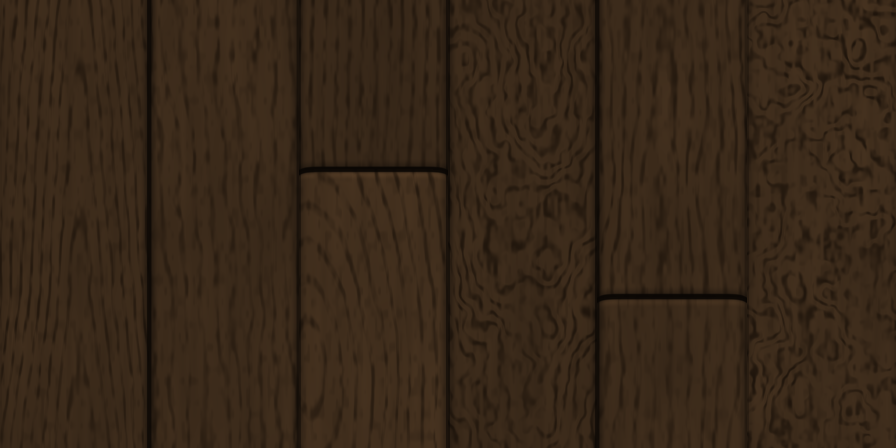
Give the GLSL for this texture, as a Shadertoy shader.

```glsl
const float PLANKS = 6.0;
const vec3 WOOD = vec3(0.240, 0.172, 0.108);
const vec3 GRAIN = vec3(0.125, 0.084, 0.047);
const vec3 GAP = vec3(0.035, 0.022, 0.012);
const float SEAM_WIDTH = 0.014;   // in plank widths
const float BEVEL_WIDTH = 0.065;  // in plank widths
const float JOINT_WIDTH = 0.006;  // in canvas heights
const vec2 PORE_SCALE = vec2(42.0, 40.0);

// Height of the butt joint in each plank, negative for none
const float JOINT[6] = float[6](-1.0, -1.0, 0.622, -1.0, 0.338, -1.0);

// Darkness of each long seam
const float SEAM[7] = float[7](0.15, 1.0, 0.75, 0.8, 0.95, 0.5, 0.15);

// Per board: grain centre, rise, spread, warp
const vec4 FIGURE[8] = vec4[8](
    vec4(0.53, 3.2, 15.0, 0.9),
    vec4(-0.6, 0.9, 9.0, 1.3),
    vec4(-0.5, -0.8, 12.0, 0.8),
    vec4(0.07, 0.6, 11.0, 0.7),
    vec4(0.62, 10.0, -9.0, 3.4),
    vec4(0.45, 1.2, 10.0, 1.2),
    vec4(1.40, 0.8, 9.0, 1.1),
    vec4(0.52, 4.0, 5.0, 4.2));

// Per board: knot roundness, line thickness, tone, grain strength
const vec4 FINISH[8] = vec4[8](
    vec4(0.0, 0.24, 0.95, 0.60),
    vec4(0.0, 0.24, 0.97, 0.50),
    vec4(0.0, 0.28, 0.88, 0.60),
    vec4(1.0, 0.20, 1.05, 0.55),
    vec4(0.0, 0.32, 0.95, 0.75),
    vec4(0.0, 0.26, 0.97, 0.60),
    vec4(0.0, 0.24, 0.96, 0.50),
    vec4(0.0, 0.34, 1.00, 0.75));
const float KNOT_HEIGHT = 0.18;

float hash(vec2 p) {
    vec3 q = fract(p.xyx * vec3(0.1031, 0.1030, 0.0973));
    q += dot(q, q.yzx + 33.33);
    return fract((q.x + q.y) * q.z);
}

float noise(vec2 p) {
    vec2 i = floor(p), f = fract(p);
    f = f * f * (3.0 - 2.0 * f);
    return mix(mix(hash(i), hash(i + vec2(1, 0)), f.x),
               mix(hash(i + vec2(0, 1)), hash(i + vec2(1, 1)), f.x), f.y);
}

float fbm(vec2 p) {
    float sum = 0.0, amp = 0.5;
    for (int i = 0; i < 4; i++) {
        sum += amp * noise(p);
        p = p * 2.03 + 17.0;
        amp *= 0.5;
    }
    return sum;
}

// Growth rings, broken up by pores, over a slowly varying tone
vec3 boardColor(vec2 p, int board) {
    vec4 figure = FIGURE[board];
    vec4 finish = FINISH[board];
    vec2 q = p + float(board) * vec2(13.7, 7.3);

    vec2 fromCentre = vec2(p.x - figure.x, finish.x * (p.y - KNOT_HEIGHT));
    float warp = fbm(q * vec2(2.6, 2.0 + 1.3 * figure.w)) - 0.5;
    float rings = figure.y * p.y + figure.z * sqrt(dot(fromCentre, fromCentre) + 0.003)
                + 2.0 * figure.w * warp;
    float line = 1.0 - smoothstep(0.03, finish.y, abs(fract(rings) - 0.5));

    float pores = noise(q * PORE_SCALE);
    float streaks = noise(q * vec2(26.0, 5.0));
    float patches = fbm(q * vec2(3.0, 4.0));
    line *= smoothstep(0.0, 0.7, pores) * (0.45 + 0.8 * patches);

    float dark = finish.w * line + 0.22 * smoothstep(0.5, 1.0, pores) + 0.16 * streaks;
    float tone = finish.z * (0.97 + 0.22 * patches);
    return mix(WOOD * tone, GRAIN, clamp(dark, 0.0, 1.0));
}

void mainImage(out vec4 fragColor, in vec2 fragCoord) {
    vec2 uv = fragCoord / iResolution.xy;
    vec2 pixel = vec2(PLANKS, 1.0) / iResolution.xy;
    float x = uv.x * PLANKS;
    int plank = int(min(floor(x), PLANKS - 1.0));
    vec2 p = vec2(x - float(plank), uv.y);

    // Joints droop a little at their ends
    float joint = JOINT[plank];
    float above = p.y - joint + 0.008 * pow(abs(2.0 * p.x - 1.0), 14.0);
    int below = joint > 0.0 && above < 0.0 ? 1 : 0;
    int board = plank + (plank > 2 ? 1 : 0) + (plank > 4 ? 1 : 0) + below;
    vec3 color = boardColor(p, board);

    // Long seams with soft bevels
    int seam = int(floor(x + 0.5));
    float seamDist = abs(x - float(seam));
    float bevel = 1.0 - smoothstep(0.0, BEVEL_WIDTH, seamDist);
    float gap = 1.0 - smoothstep(SEAM_WIDTH - pixel.x * 0.5, SEAM_WIDTH + pixel.x, seamDist);
    color = mix(color, GAP, SEAM[seam] * max(0.45 * bevel, 0.85 * gap));

    // Butt joints: dark slot, shaded top edge, lit lower edge
    if (joint > 0.0) {
        float slot = 1.0 - smoothstep(JOINT_WIDTH - pixel.y, JOINT_WIDTH + pixel.y, abs(above));
        float shade = 1.0 - smoothstep(0.0, 0.025, abs(above));
        float lit = smoothstep(0.006, 0.012, -above) * (1.0 - smoothstep(0.012, 0.024, -above));
        color *= 1.0 - 0.3 * shade * step(0.0, above) + 0.14 * lit;
        color = mix(color, GAP, 0.92 * slot);
    }
    fragColor = vec4(color, 1.0);
}
```
